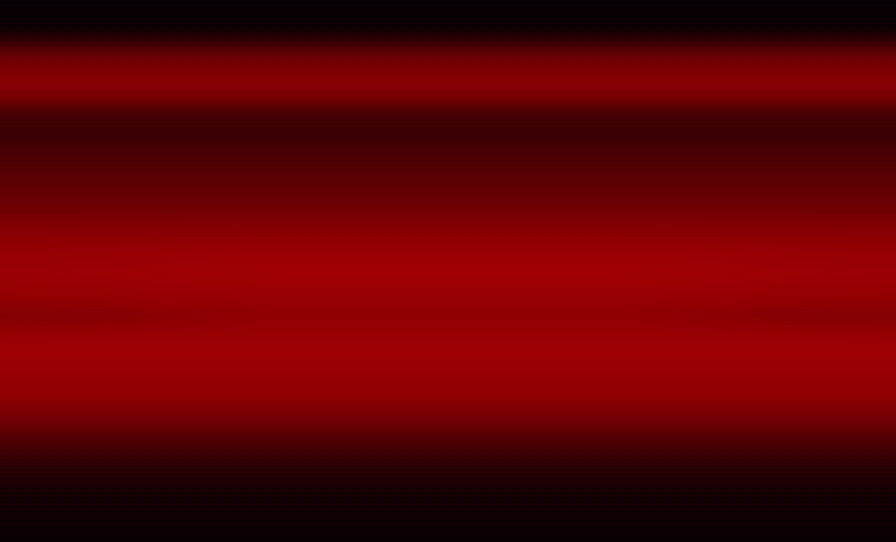
This background is drawn by a WebGL 2 fragment shader. Its source:

```glsl
#version 300 es
precision highp float;
// Horizontal bands of glowing deep red light fading to black, with faint scanlines.

uniform vec2 u_resolution;
out vec4 fragColor;

// Brightness stops: (distance from the top, red level).
const int STOP_COUNT = 24;
const vec2 STOPS[STOP_COUNT] = vec2[](
    vec2(0.0, 0.02), vec2(0.05, 0.04), vec2(0.075, 0.19), vec2(0.097, 0.37),
    vec2(0.12, 0.47), vec2(0.15, 0.53), vec2(0.182, 0.46), vec2(0.205, 0.30),
    vec2(0.225, 0.24), vec2(0.247, 0.22), vec2(0.28, 0.28), vec2(0.32, 0.34),
    vec2(0.386, 0.44), vec2(0.43, 0.54), vec2(0.465, 0.60), vec2(0.505, 0.63),
    vec2(0.58, 0.56), vec2(0.645, 0.62), vec2(0.73, 0.56), vec2(0.773, 0.45),
    vec2(0.805, 0.33), vec2(0.86, 0.16), vec2(0.91, 0.075), vec2(1.0, 0.03));

float bandLevel(float depth) {
    float level = STOPS[0].y;
    for (int i = 1; i < STOP_COUNT; i++) {
        vec2 a = STOPS[i - 1], b = STOPS[i];
        level += (b.y - a.y) * clamp((depth - a.x) / (b.x - a.x), 0.0, 1.0);
    }
    return level;
}

float bell(float x, float center, float width) {
    float d = (x - center) / width;
    return exp(-d * d);
}

void main() {
    vec2 uv = gl_FragCoord.xy / u_resolution;
    float depth = 1.0 - uv.y;
    float side = abs(uv.x * 2.0 - 1.0);

    // Average neighbouring depths to round the joins between stops.
    float red = 0.5 * bandLevel(depth)
              + 0.25 * (bandLevel(depth - 0.006) + bandLevel(depth + 0.006));

    // The central bands lose light toward the left and right edges.
    float edge = smoothstep(0.35, 1.0, side);
    red -= edge * (0.05 * bell(depth, 0.585, 0.025) + 0.025 * bell(depth, 0.5, 0.06));

    // Fine scanlines, strongest in the dark regions.
    float scan = cos(depth * 116.0 * 6.2832);
    red += scan * mix(0.012, 0.002, smoothstep(0.1, 0.4, red));

    fragColor = vec4(max(red, 0.0), 0.0, 0.01, 1.0);
}
```
